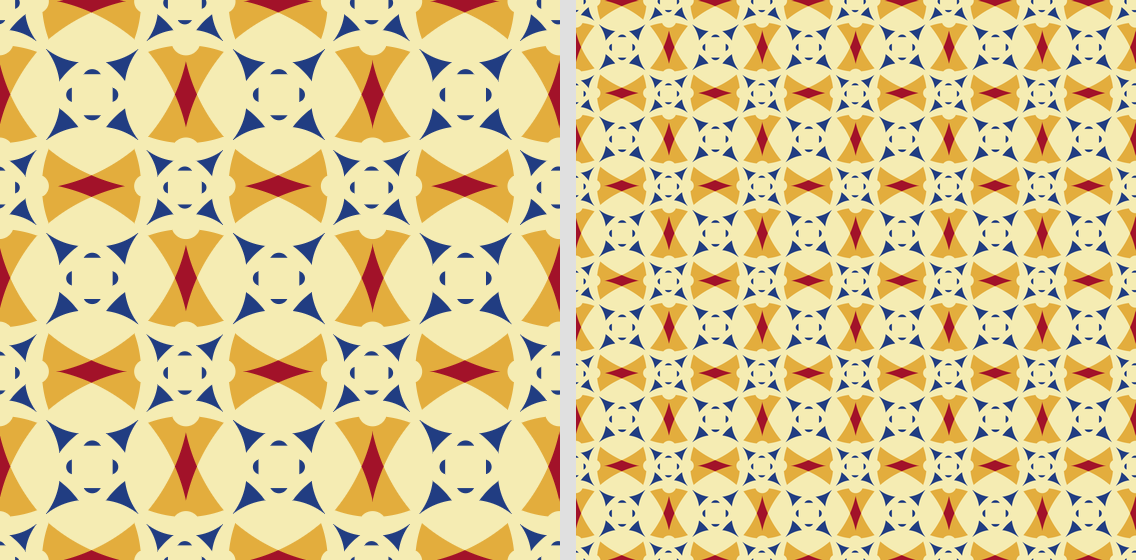
Left, the tile; right, the same tile 2 across and 2 down.
Give the GLSL for this pattern, as a three.js fragment shader.

```glsl
// Retro tiles: gold bow ties with red diamonds, alternating with large and small blue stars.
varying vec2 vUv;

const float REPEATS = 3.0;
const float CELL = 256.0; // design units per repeat
const float TAU = 6.2831853;

const vec3 CREAM = vec3(0.96, 0.925, 0.703);
const vec3 GOLD = vec3(0.89, 0.68, 0.24);
const vec3 BLUE = vec3(0.13, 0.24, 0.51);
const vec3 RED = vec3(0.635, 0.07, 0.16);

// Offset from the nearest repeat of a centre
vec2 around(vec2 p, vec2 centre) {
  return mod(p - centre + 0.5 * CELL, CELL) - 0.5 * CELL;
}

float circle(vec2 p, vec2 centre, float radius) {
  return length(p - centre) - radius;
}

float coverage(float d, float pixel) {
  return clamp(0.5 - d / pixel, 0.0, 1.0);
}

// Upright fans meeting at a waist, with curved ends and round notches
float bowTie(vec2 p, float notchAt, float notchRadius) {
  vec2 q = abs(p);
  float sides = -circle(q, vec2(241.0, -100.0), 247.0);
  float ends = circle(q, vec2(0.0, -82.0), 150.0);
  float notch = circle(q, vec2(0.0, notchAt), notchRadius);
  return max(max(sides, ends), -notch);
}

// The fan arcs carried on past the waist until they meet
float diamond(vec2 p) {
  return -circle(abs(p), vec2(241.0, 100.0), 247.0);
}

// Dome above a flat base
float dome(vec2 p, float base, float centre, float radius) {
  return max(circle(p, vec2(0.0, centre), radius), base - p.y);
}

// Four hollow-sided corner triangles around four domes
float star(vec2 p) {
  vec2 q = abs(p);
  vec2 folded = vec2(min(q.x, q.y), max(q.x, q.y));
  float side = -circle(folded, vec2(7.7, 134.3), 90.0);
  float skew = (folded.y - folded.x) / 26.0;
  float bend = 2.0 * sign(p.y) * (1.0 - skew * skew);
  float inner = (64.0 + bend - q.x - q.y) * 0.707;
  float corner = max(max(side, inner), folded.y - 63.0);
  float domes = min(dome(q, 28.5, 22.5, 13.0), dome(q.yx, 28.0, 25.7, 10.0));
  return min(corner, domes);
}

void main() {
  vec2 p = vUv * REPEATS * CELL;
  float pixel = max(fwidth(vUv.y) * REPEATS * CELL, 0.0001);

  // Slight uneven spacing of the rows, wrapping over the canvas
  p.y -= 0.5 - 2.5 * cos(TAU * (vUv.y + 0.065));

  vec2 upright = around(p, vec2(255.0, 128.0));
  vec2 lying = around(p, vec2(125.5, 0.0)).yx;
  vec2 large = around(p, vec2(126.5, 127.5));
  vec2 small = around(p, vec2(253.5, -2.0));
  float smallScale = 0.83;

  // Upright ties have a deeper notch at the top
  float uprightNotch = 77.0 - 3.0 * sign(upright.y);
  float ties = min(bowTie(upright, uprightNotch, 20.0), bowTie(lying, 75.0, 16.5));
  float diamonds = min(diamond(upright), diamond(lying));
  float stars = min(star(large), star(small / smallScale) * smallScale);

  vec3 color = mix(CREAM, GOLD, coverage(ties, pixel));
  color = mix(color, RED, coverage(diamonds, pixel));
  color = mix(color, BLUE, coverage(stars, pixel));
  gl_FragColor = vec4(color, 1.0);
}
```
